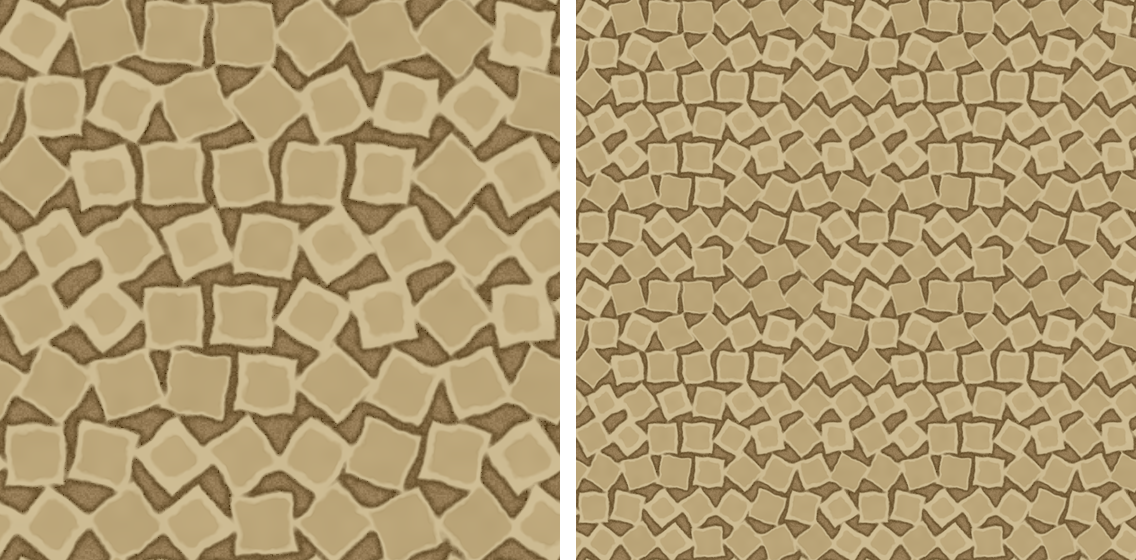
Left, the tile; right, the same tile 2 across and 2 down.
Reproduce this pattern procedurally as a three.js fragment shader.

```glsl
// Sandy paving: turned square stones with pale worn rims over dark brown gaps, tiling.
varying vec2 vUv;

const float COUNT = 8.0; // stones per side
const float TAU = 6.2831853;

vec3 hash3(vec2 p) {
  vec3 q = fract(vec3(p.xyx) * vec3(0.1031, 0.1030, 0.0973));
  q += dot(q, q.yxz + 33.33);
  return fract((q.xxy + q.yzz) * q.zyx);
}

// Value noise that wraps after n cells
float noise(vec2 uv, float n) {
  vec2 p = uv * n, i = floor(p), f = fract(p);
  f = f * f * (3.0 - 2.0 * f);
  vec2 a = mod(i, n), b = mod(i + 1.0, n);
  return mix(mix(hash3(a + n).x, hash3(vec2(b.x, a.y) + n).x, f.x),
             mix(hash3(vec2(a.x, b.y) + n).x, hash3(b + n).x, f.x), f.y);
}

float box(vec2 p, float halfSize, float radius) {
  vec2 q = abs(p) - halfSize + radius;
  return length(max(q, 0.0)) + min(max(q.x, q.y), 0.0) - radius;
}

float smoothMin(float a, float b, float k) {
  float h = max(k - abs(a - b), 0.0) / k;
  return min(a, b) - h * h * k * 0.25;
}

void main() {
  // Bend the straight sides slightly
  vec2 warp = vec2(noise(vUv, 24.0), noise(vUv + 0.37, 24.0)) - 0.5;
  warp += 0.3 * sin(TAU * (vUv.yx * vec2(11.0, 13.0) + vUv * vec2(5.0, 4.0)));
  vec2 p = vUv * COUNT + 0.055 * warp;
  float rough = noise(vUv, 72.0) - 0.5;
  float fine = noise(vUv, 150.0) - 0.5;

  // Merge the stones softly and keep the flat face of each
  float d = 1.0, face = 0.0, line = 0.0, tone = 0.0;
  for (int y = -1; y <= 1; y++) {
    for (int x = -1; x <= 1; x++) {
      vec2 cell = floor(p) + vec2(float(x), float(y));
      vec2 id = mod(cell, COUNT);
      vec3 rnd = hash3(id + 17.0);
      vec2 middle = vec2(mix(0.79, 0.48, mod(id.y, 2.0)), 0.5);
      middle += 0.05 * (hash3(id + 53.0).xy - 0.5);
      float a = rnd.x * TAU * 0.25;
      vec2 q = mat2(cos(a), -sin(a), sin(a), cos(a)) * (p - cell - middle);

      float halfSize = 0.452 - 0.035 * rnd.y;
      float rim = mix(0.03, 0.17, pow(rnd.y, 1.3));
      d = smoothMin(d, box(q, halfSize, 0.03), 0.1);
      float inner = box(q, halfSize - rim, 0.05 + 0.5 * rim) + 0.055 * rough + 0.02 * fine;
      float mask = smoothstep(0.03, -0.035, inner);
      face = max(face, mask);
      line = max(line, exp(-pow((inner + 0.02) / 0.018, 2.0)));
      tone += mask * (rnd.y - 0.5);
    }
  }
  d += 0.022 * rough + 0.012 * fine;

  // Gap floor, darkest beside the stones, with sandy grain
  float grain = noise(vUv, 340.0) - 0.5;
  float depth = smoothstep(0.015, 0.1, d);
  vec3 gap = mix(vec3(0.43, 0.34, 0.195), vec3(0.58, 0.48, 0.33), depth);
  gap += 0.09 * grain + 0.03 * rough;

  // Stone surface
  vec3 stone = mix(vec3(0.805, 0.735, 0.575), vec3(0.735, 0.65, 0.475), face);
  stone += 0.025 * clamp(tone, -0.5, 0.5) - 0.022 * line * smoothstep(-0.1, 0.4, rough);
  stone += 0.02 * (noise(vUv, 32.0) - 0.5);

  vec3 color = mix(stone, gap, smoothstep(-0.035, 0.024, d));

  // Dark crumbs along the broken edges
  float edge = exp(-pow((d - 0.008) / 0.02, 2.0));
  float crumbs = smoothstep(0.72, 0.92, noise(vUv + 0.21, 300.0));
  color -= 0.17 * edge * crumbs * smoothstep(0.3, 0.7, noise(vUv, 20.0));

  gl_FragColor = vec4(color, 1.0);
}
```
